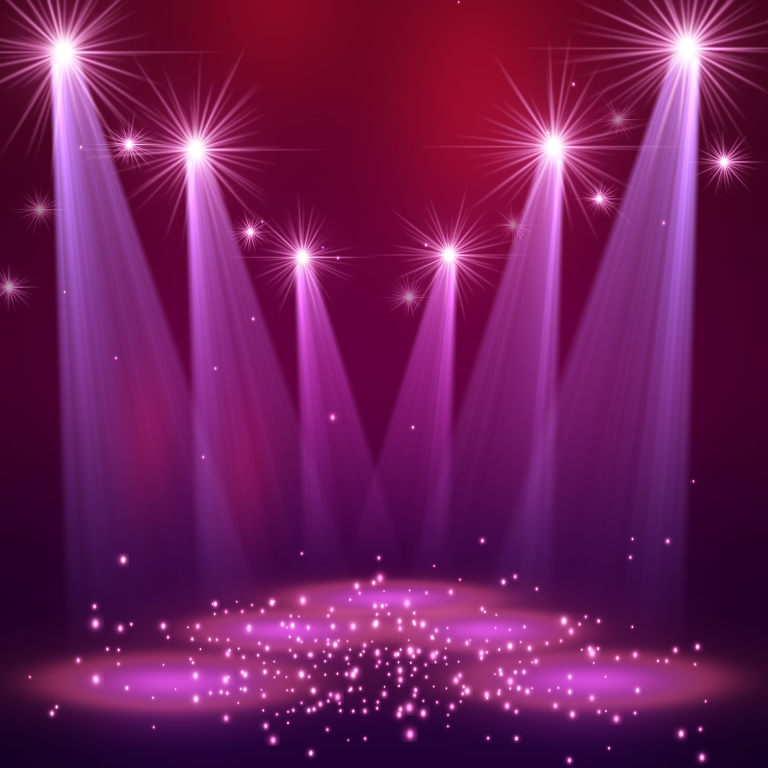
Give the GLSL for this background, as a three.js fragment shader.

```glsl
varying vec2 vUv;

const float TAU = 6.2831853;
const vec3 WALL_TOP = vec3(0.36, 0.01, 0.13);
const vec3 WALL_MID = vec3(0.39, 0.0, 0.25);
const vec3 WALL_LOW = vec3(0.21, 0.0, 0.23);
const vec3 FLOOR_DARK = vec3(0.13, 0.0, 0.21);
const vec3 RED_GLOW = vec3(0.30, 0.04, 0.03);
const vec3 VIOLET = vec3(0.49, 0.36, 0.83);
const vec3 PURPLE = vec3(0.50, 0.29, 0.73);
const vec3 MAGENTA = vec3(0.62, 0.22, 0.74);
const vec3 HOT_PINK = vec3(1.0, 0.30, 0.72);
const vec3 RAY_PINK = vec3(1.0, 0.56, 0.84);
const vec3 WARM_WHITE = vec3(1.0, 0.93, 0.96);
const vec3 POOL_COLOR = vec3(0.80, 0.24, 0.85);
const vec3 POOL_RIM = vec3(0.62, 0.20, 0.16);
const float BEAM_EDGE = 0.008;
const float SPARK_DENSITY = 0.65;

float hash(vec2 p) {
  p = fract(p * vec2(0.1031, 0.1137));
  p += dot(p, p.yx + 33.33);
  return fract((p.x + p.y) * p.x * 17.13);
}

float noise(float x, float seed) {
  float i = floor(x), f = fract(x);
  return mix(hash(vec2(i, seed)), hash(vec2(i + 1.0, seed)), f * f * (3.0 - 2.0 * f));
}

vec3 screen(vec3 base, vec3 light) {
  return base + clamp(light, 0.0, 1.0) * (1.0 - base);
}

float glow(vec2 p, vec2 center, vec2 radius) {
  vec2 q = (p - center) / radius;
  return exp(-dot(q, q));
}

// Thin spikes, one per angular cell
float rays(vec2 d, float reach, float count, float seed) {
  float r = length(d);
  float turn = (atan(d.y, d.x + 0.00001) / TAU + 0.5) * count;
  float id = floor(turn);
  float size = reach * mix(0.3, 1.0, hash(vec2(id + 3.0, seed)));
  float shift = 0.5 * (hash(vec2(id + 71.0, seed)) - 0.5);
  float across = (fract(turn) - 0.5 - shift) * TAU / count * r;
  float width = 0.008 * reach + 0.0006;
  float taper = max(1.0 - r / size, 0.0);
  return taper * exp(-across * across / (width * width));
}

vec3 flare(vec3 base, vec2 p, vec2 center, float reach, float seed) {
  vec2 d = p - center;
  float r = length(d);
  float spikes = rays(d, reach, 23.0, seed) + 0.7 * rays(d, reach * 0.85, 37.0, seed + 9.0);
  float streak = exp(-pow(d.y / (0.005 * reach + 0.0005), 2.0)) * max(1.0 - abs(d.x) / (reach * 1.1), 0.0);
  base = screen(base, HOT_PINK * 0.85 * exp(-r / (reach * 0.17)));
  base = screen(base, RAY_PINK * (0.75 * spikes + 0.6 * streak));
  return screen(base, WARM_WHITE * 1.3 * glow(p, center, reach * vec2(0.09, 0.12)));
}

// Side +1 opens to the right, -1 to the left
vec3 beam(vec3 base, vec2 p, vec2 lamp, float side, float spread, float size, vec3 tint) {
  float drop = lamp.y - p.y;
  float x = (p.x - lamp.x) * side;
  float mouth = 0.018 * size + 0.002;
  float inner = -mouth + 0.03 * drop;
  float outer = mouth + spread * drop;
  float u = (x - inner) / max(outer - inner, 0.001);
  float soft = BEAM_EDGE * (0.5 + drop);
  float mask = smoothstep(-soft, soft, x - inner) * smoothstep(-soft, soft, outer - x);
  mask *= smoothstep(0.0, 0.02, drop);
  float streaks = 0.72 + 0.35 * noise(u * 11.0, lamp.x * 90.0) + 0.22 * noise(u * 34.0, lamp.y * 70.0);
  float profile = mix(1.0, 0.62, smoothstep(0.05, 0.6, u)) + 0.25 * exp(-pow((u - 0.16) * 11.0, 2.0));
  float fade = pow(max(1.0 - drop / size, 0.0), 1.15);
  vec3 light = tint * streaks * profile * fade;
  light += vec3(0.75, 0.48, 0.62) * exp(-drop / (size * 0.17)) * profile;
  return screen(base, light * mask);
}

vec3 pool(vec3 base, vec2 p, vec2 center, vec2 radius) {
  float q = length((p - center) / radius);
  base = screen(base, POOL_RIM * 0.38 * exp(-q * q * 0.45));
  base = screen(base, POOL_RIM * 0.45 * exp(-pow((q - 0.95) * 3.2, 2.0)));
  base = screen(base, POOL_COLOR * 0.9 * exp(-q * q * 1.9));
  return screen(base, POOL_COLOR * 0.22 * glow(p, center - vec2(0.0, radius.y), radius * vec2(0.8, 1.2)));
}

// Glitter, from large drops to fine dust
vec3 sparks(vec3 base, vec2 p) {
  for (int i = 0; i < 4; i++) {
    float layer = float(i);
    float cell = 0.034 - 0.006 * layer;
    vec2 id = floor(p / cell);
    vec2 jitter = vec2(hash(id + 11.0 + layer * 37.0), hash(id + 53.0 + layer * 19.0));
    vec2 center = (id + 0.25 + 0.5 * jitter) * cell;
    float spread = glow(center, vec2(0.49, 0.145), vec2(0.27, 0.075));
    float lit = step(hash(id + 97.0 + layer * 23.0), SPARK_DENSITY * spread);
    float size = mix(0.0042, 0.0015, layer / 3.0) * (0.6 + 0.5 * jitter.x);
    float dotLight = glow(p, center, size * vec2(0.85, 1.15));
    float halo = glow(p, center, vec2(size * 2.0));
    base = screen(base, lit * (HOT_PINK * halo * 0.55 + mix(RAY_PINK, WARM_WHITE, jitter.y) * dotLight));
  }
  return base;
}

void main() {
  vec2 p = vUv;

  // Wall and floor
  vec3 color = mix(FLOOR_DARK, WALL_LOW, smoothstep(0.0, 0.25, p.y));
  color = mix(color, WALL_MID, smoothstep(0.22, 0.53, p.y));
  color = mix(color, WALL_TOP, smoothstep(0.5, 1.0, p.y));
  color *= 1.0 - 0.32 * smoothstep(0.22, 0.5, abs(p.x - 0.5));
  color += RED_GLOW * (0.8 * glow(p, vec2(0.62, 0.87), vec2(0.12, 0.2)) + 0.55 * glow(p, vec2(0.36, 1.0), vec2(0.1, 0.13)));

  // Light pools
  color = pool(color, p, vec2(0.508, 0.221), vec2(0.125, 0.020));
  color = pool(color, p, vec2(0.375, 0.179), vec2(0.115, 0.023));
  color = pool(color, p, vec2(0.635, 0.179), vec2(0.110, 0.024));
  color = pool(color, p, vec2(0.228, 0.112), vec2(0.155, 0.033));
  color = pool(color, p, vec2(0.768, 0.114), vec2(0.155, 0.033));

  // Beams
  vec2 leftFar = vec2(0.394, 0.665), rightFar = vec2(0.585, 0.668);
  vec2 leftMid = vec2(0.255, 0.805), rightMid = vec2(0.721, 0.809);
  vec2 leftNear = vec2(0.083, 0.932), rightNear = vec2(0.895, 0.937);
  color = beam(color, p, leftFar, 1.0, 0.31, 0.42, MAGENTA);
  color = beam(color, p, rightFar, -1.0, 0.31, 0.42, MAGENTA);
  color = beam(color, p, leftMid, 1.0, 0.34, 0.62, PURPLE);
  color = beam(color, p, rightMid, -1.0, 0.315, 0.62, PURPLE);
  color = beam(color, p, leftNear, 1.0, 0.335, 0.80, VIOLET);
  color = beam(color, p, rightNear, -1.0, 0.345, 0.80, VIOLET);
  color += RED_GLOW * 0.4 * (glow(p, vec2(0.19, 0.43), vec2(0.04, 0.1)) + glow(p, vec2(0.32, 0.38), vec2(0.04, 0.1)));

  // Lamps
  color = flare(color, p, leftFar, 0.095, 1.0);
  color = flare(color, p, rightFar, 0.100, 2.0);
  color = flare(color, p, leftMid, 0.160, 3.0);
  color = flare(color, p, rightMid, 0.165, 4.0);
  color = flare(color, p, leftNear, 0.200, 5.0);
  color = flare(color, p, rightNear, 0.205, 6.0);

  // Small stars
  color = flare(color, p, vec2(0.168, 0.812), 0.050, 11.0);
  color = flare(color, p, vec2(0.943, 0.789), 0.055, 12.0);
  color = flare(color, p, vec2(0.326, 0.698), 0.035, 13.0);
  color = flare(color, p, vec2(0.780, 0.741), 0.035, 14.0);
  color = mix(color, flare(color, p, vec2(0.052, 0.727), 0.040, 15.0), 0.5);
  color = mix(color, flare(color, p, vec2(0.012, 0.626), 0.045, 16.0), 0.6);
  color = mix(color, flare(color, p, vec2(0.533, 0.613), 0.040, 17.0), 0.55);
  color = mix(color, flare(color, p, vec2(0.668, 0.707), 0.035, 18.0), 0.45);
  color = mix(color, flare(color, p, vec2(0.805, 0.844), 0.040, 19.0), 0.45);

  color = sparks(color, p);
  gl_FragColor = vec4(clamp(color, 0.0, 1.0), 1.0);
}
```
